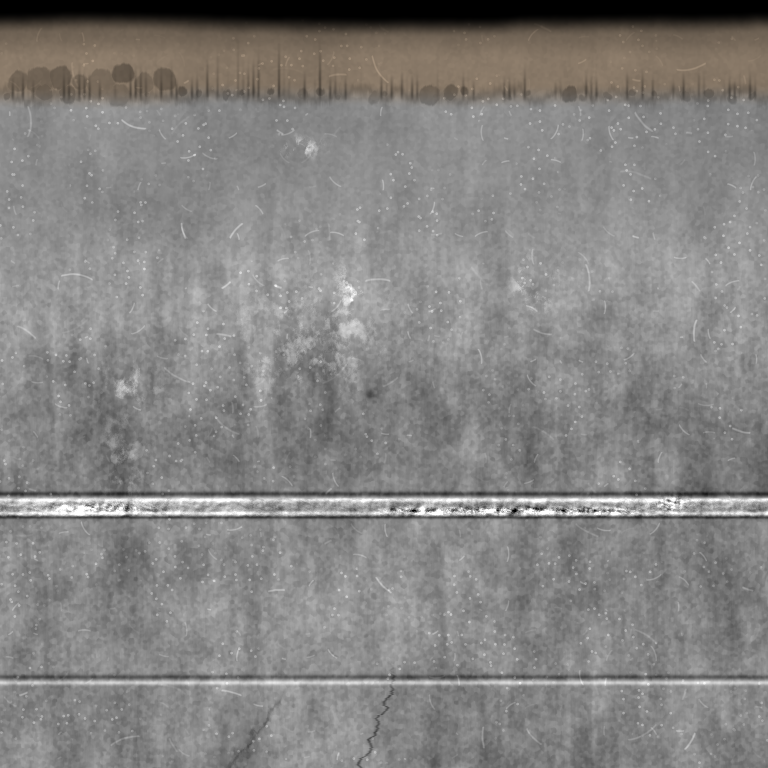
Give the GLSL for this texture, as a three.js fragment shader.

```glsl
// Weathered concrete wall: a black top edge, a damp tan band with drips,
// scuffed grey plaster, a rough raised ledge, a fine groove and a cracked foot.
// Smooth cellular noise is layered for stains, streaks, relief and grain.
varying vec2 vUv;

vec2 hash2(vec2 p) {
  return fract(sin(vec2(dot(p, vec2(127.1, 311.7)), dot(p, vec2(269.5, 183.3)))) * 43758.5);
}

// x: random cell values softly blended, y: distance to the nearest cell point
vec2 cells(vec2 p) {
  vec2 base = floor(p), f = fract(p);
  float sum = 0.0, weight = 0.0, nearest = 8.0;
  for (int j = -1; j <= 1; j++)
    for (int i = -1; i <= 1; i++) {
      vec2 o = vec2(float(i), float(j));
      vec2 d = o + hash2(base + o) - f;
      float d2 = dot(d, d), w = exp(-5.0 * d2);
      sum += w * hash2(base + o + 7.3).x;
      weight += w;
      nearest = min(nearest, d2);
    }
  return vec2(sum / weight, sqrt(nearest));
}

// Layered cellular noise centred on zero
float clouds(vec2 p) {
  float sum = 0.0, amp = 0.5;
  for (int i = 0; i < 5; i++) {
    sum += amp * (cells(p).x - 0.5);
    p = mat2(1.6, 1.2, -1.2, 1.6) * p + 5.7;
    amp *= 0.6;
  }
  return sum;
}

float glow(float d, float w) { return exp(-d * d / (w * w)); }

float spot(vec2 p, vec2 centre, vec2 size) {
  vec2 d = (p - centre) / size;
  return exp(-dot(d, d));
}

// One short, randomly turned scratch in some of the grid cells
float scratches(vec2 p, float width) {
  vec2 id = floor(p), r = hash2(id), s = hash2(id + 31.7);
  vec2 q = fract(p) - 0.35 - 0.3 * r;
  float a = 6.283 * s.x;
  vec2 dir = vec2(cos(a), sin(a));
  float along = dot(q, dir), across = dot(q, vec2(-dir.y, dir.x));
  float d = length(vec2(max(abs(along) - 0.3 * r.y, 0.0), across + along * along * 0.6));
  return (1.0 - smoothstep(0.0, width, d)) * smoothstep(0.5, 1.0, s.y);
}

void main() {
  vec2 p = vUv;
  float x = p.x, y = p.y;
  float stain = clouds(p * 5.0), mottle = clouds(p * vec2(32.0, 24.0));
  float streak = clouds(p * vec2(48.0, 7.0) + 3.0);
  float grain = cells(p * 230.0).x - 0.5;
  float worn = 1.0 - smoothstep(0.55, 0.82, y);

  // Plaster tone by height, with stains and grain
  float tone = 0.535 + 0.05 * glow(y - 0.62, 0.09) - 0.04 * glow(y - 0.44, 0.1)
    - 0.035 * glow(y, 0.1) + 0.02 * spot(p, vec2(0.45, 0.2), vec2(0.12, 0.08));
  tone += stain * 0.13 + mottle * (0.07 + 0.14 * worn) + streak * (0.05 + 0.13 * worn);
  tone += grain * (0.05 + 0.05 * worn);

  // Pale scuffs, scratches and specks
  float scuff = spot(p, vec2(0.465, 0.63), vec2(0.022, 0.035))
    + spot(p, vec2(0.39, 0.808), vec2(0.025, 0.012))
    + spot(p, vec2(0.695, 0.63), vec2(0.025, 0.03))
    + 0.6 * spot(p, vec2(0.165, 0.5), vec2(0.04, 0.03))
    + 0.5 * spot(p, vec2(0.16, 0.4), vec2(0.03, 0.06))
    + 0.5 * spot(p, vec2(0.4, 0.55), vec2(0.1, 0.07));
  tone += 0.4 * scuff * smoothstep(-0.02, 0.3, clouds(p * vec2(60.0, 50.0) + 9.0));
  tone += 0.17 * scratches(p * 15.0 + 0.2 * stain, 0.035) + 0.13 * scratches(p * 31.0 + 4.0, 0.06);
  float speck = 1.0 - smoothstep(0.06, 0.15, cells(p * 60.0).y);
  tone += speck * 0.16 * smoothstep(0.5, 0.8, cells(p * 22.0 + 2.0).x);
  tone -= 0.2 * spot(p, vec2(0.482, 0.487), vec2(0.005, 0.006));

  // Broken plaster and a crack at the foot
  float slope = x - 0.29 - 0.85 * y + 0.05 * mottle;
  float foot = 1.0 - smoothstep(0.07, 0.115, y);
  float peel = smoothstep(0.0, 0.008, slope) * foot;
  tone -= 0.11 * peel * (1.0 - smoothstep(0.03, 0.1, slope + 0.3 * stain));
  tone -= 0.12 * glow(slope, 0.005) * foot;
  float crack = x - 0.475 - 0.26 * y - 0.04 * clouds(vec2(3.0, y * 40.0));
  tone -= 0.2 * glow(crack, 0.0022) * (1.0 - smoothstep(0.09, 0.15, y));
  tone += 0.05 * glow(crack + 0.03, 0.03) * foot;

  // Raised ledge with pits and rough lumps
  float relief = clouds(p * vec2(80.0, 110.0)) - clouds(p * vec2(80.0, 110.0) + vec2(-0.25, 0.4));
  float ledge = smoothstep(0.325, 0.329, y) * (1.0 - smoothstep(0.349, 0.353, y));
  float lumps = spot(p, vec2(0.13, 0.338), vec2(0.065, 0.006))
    + spot(p, vec2(0.872, 0.344), vec2(0.02, 0.009));
  float pits = smoothstep(0.48, 0.54, x) * (1.0 - smoothstep(0.8, 0.85, x)) * glow(y - 0.335, 0.004);
  tone = mix(tone, 0.59 + 0.35 * mottle, ledge);
  tone += 0.36 * glow(y - 0.349, 0.0032) - 0.25 * glow(y - 0.357, 0.003);
  tone += (0.28 + 0.3 * mottle) * glow(y - 0.3318, 0.0025) - 0.28 * glow(y - 0.3265, 0.0022);
  tone += relief * (0.5 * ledge + 1.4 * lumps + 1.6 * pits) + 0.17 * lumps;

  // Fine groove
  tone += 0.27 * glow(y - 0.111, 0.003) - 0.2 * glow(y - 0.1185, 0.003);

  // Tan band with scalloped damp marks and drips
  float band = smoothstep(0.858, 0.89, y + 0.015 * stain);
  vec3 colour = mix(vec3(tone), (tone * 0.6 + 0.205) * vec3(1.0, 0.885, 0.76), band);
  float damp = 0.0;
  vec2 bent = p + 0.012 * vec2(mottle, streak);
  for (int i = 0; i < 40; i++) {
    float k = float(i);
    vec2 r = hash2(vec2(k, 4.0));
    float big = step(32.0, k);
    vec2 c = mix(vec2((k + r.x) / 32.0, 0.874 + 0.006 * r.y),
      vec2(0.025 + (k - 32.0) * 0.027, 0.889 + 0.017 * r.y), big);
    float radius = mix(0.004 + 0.011 * r.x * r.x, 0.01 + 0.009 * r.x, big);
    damp = max(damp, (0.5 + 0.5 * r.y) * (1.0 - smoothstep(-0.002, 0.002, length(bent - c) - radius)));
  }
  damp = max(damp, 0.5 * glow(y - 0.875 - 0.03 * streak, 0.007));
  vec2 column = hash2(vec2(floor(x * 150.0), 2.0));
  float reach = 0.015 + 0.065 * column.y * (0.35 + glow(x - 0.36, 0.12));
  float drip = glow(fract(x * 150.0) - 0.5, 0.28) * smoothstep(0.45, 0.9, column.x)
    * smoothstep(0.865, 0.88, y) * (1.0 - smoothstep(0.87, 0.885 + reach, y));
  colour *= 1.0 - 0.3 * damp - 0.4 * drip * (1.0 - 0.5 * damp);

  // Black upper edge, heavier in the middle
  float edge = 0.977 - 0.007 * glow(x - 0.56, 0.2) + 0.01 * stain;
  colour *= 1.0 - 0.2 * smoothstep(0.92, 0.96, y);
  colour *= 1.0 - smoothstep(edge - 0.022, edge + 0.008, y);
  gl_FragColor = vec4(clamp(colour, 0.0, 1.0), 1.0);
}
```
